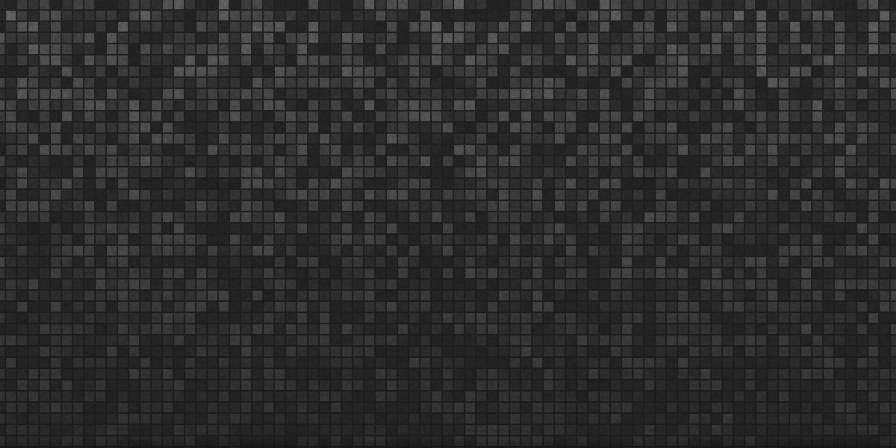
Write a WebGL 1 fragment shader that draws this pattern.

```glsl
precision highp float;
// Dark mosaic of 80 by 40 small square tiles, mottled and fading toward the bottom.

uniform vec2 u_resolution;

float hash(vec2 p) {
  vec3 q = fract(vec3(p.xyx) * 0.1031);
  q += dot(q, q.yzx + 33.33);
  return fract((q.x + q.y) * q.z);
}

// Distance to the nearest scattered point, one point per unit cell
float cellular(vec2 p) {
  vec2 cell = floor(p);
  float nearest = 1.0;
  for (int j = -1; j <= 1; j++) {
    for (int i = -1; i <= 1; i++) {
      vec2 id = cell + vec2(float(i), float(j));
      vec2 point = id + vec2(hash(id), hash(id + 57.0));
      nearest = min(nearest, distance(p, point));
    }
  }
  return nearest;
}

void main() {
  vec2 uv = gl_FragCoord.xy / u_resolution;
  vec2 grid = uv * vec2(80.0, 40.0) - vec2(0.48, 0.11);
  vec2 tile = floor(grid);
  vec2 local = abs(fract(grid) - 0.5);
  vec2 pixel = vec2(80.0, 40.0) / u_resolution;

  // Random tile shade, with a range that widens toward the top
  float pick = pow(hash(tile + 19.0), 1.5);
  float brightest = 0.19 + 0.18 * uv.y;
  float shade = mix(0.132, brightest, pick);

  // Worn surface: fine blotches and broad, soft unevenness
  float blotch = cellular(grid * 2.6 + 11.0) - 0.45;
  float drift = sin(grid.x * 0.31 + 1.7 * sin(grid.y * 0.23))
              * sin(grid.y * 0.37 + 1.3 * sin(grid.x * 0.19));
  shade *= 1.0 - 0.17 * blotch + 0.04 * drift;

  // Thin soft joints between tiles
  vec2 soft = max(pixel * 0.6, vec2(0.05));
  vec2 inside = 1.0 - smoothstep(0.43 - soft, 0.43 + soft, local);
  float joint = 0.112 + 0.018 * uv.y;
  float gray = mix(joint, shade, inside.x * inside.y);

  // Darkened lower rim
  gray *= mix(0.8, 1.0, smoothstep(0.0, 0.025, uv.y));
  gl_FragColor = vec4(vec3(gray), 1.0);
}
```
